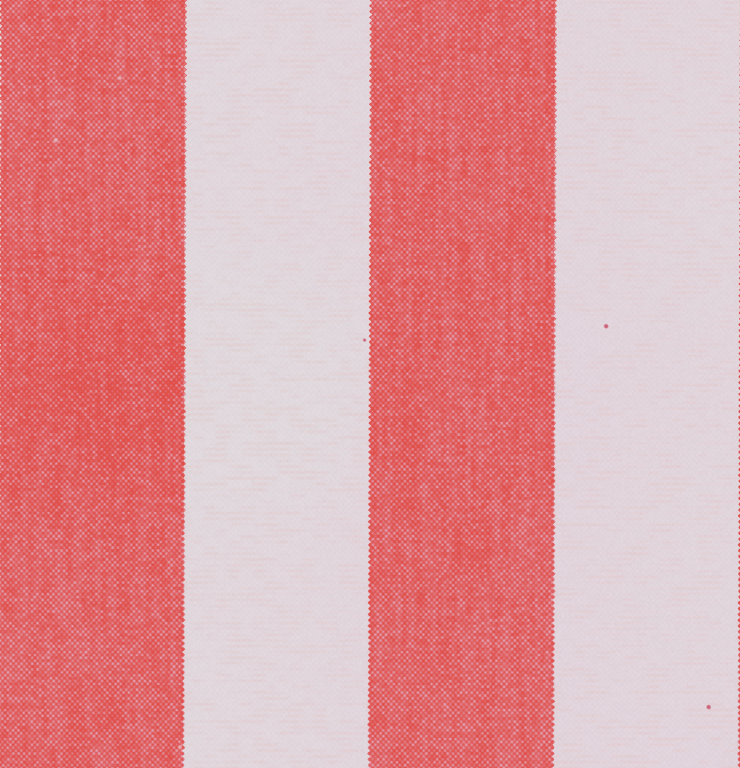
Reproduce this texture procedurally as a WebGL 1 fragment shader.

```glsl
precision highp float;
// Woven cotton with two pairs of broad red and off-white vertical stripes.
// A staggered grid of thread crossings lightens the red, tints the white and
// scallops the stripe edges; noise adds slubs, soft fading and stray specks.

uniform vec2 u_resolution;

const float PI = 3.14159265;

float hash(vec2 p) {
  vec3 q = fract(vec3(p.xyx) * 0.1031);
  q += dot(q, q.yzx + 33.33);
  return fract((q.x + q.y) * q.z);
}

float noise(vec2 p) {
  vec2 i = floor(p), f = fract(p);
  f = f * f * (3.0 - 2.0 * f);
  return mix(mix(hash(i), hash(i + vec2(1.0, 0.0)), f.x),
             mix(hash(i + vec2(0.0, 1.0)), hash(i + 1.0), f.x), f.y);
}

void main() {
  vec2 uv = gl_FragCoord.xy / u_resolution;
  float pixel = 1.0 / u_resolution.x;

  // Staggered thread crossings, each with its own brightness
  vec2 thread = uv * vec2(138.0, 265.0);
  thread.x += 0.15 * (noise(uv * vec2(9.0, 30.0)) - 0.5);
  float row = floor(thread.y + 0.5);
  float column = floor(thread.x + 0.5 * mod(row, 2.0) + 0.5);
  float crossing = 0.5 + 0.5 * cos(2.0 * PI * thread.x) * cos(PI * thread.y);
  float knot = hash(vec2(column, row) + 7.0);

  // Uneven yarn and broad fading
  float slub = noise(uv * vec2(150.0, 14.0)) - 0.5;
  float weft = noise(uv * vec2(28.0, 265.0) + 40.0) - 0.5;
  float grain = noise(uv * vec2(420.0, 430.0) + 11.0) - 0.5;
  float fade = noise(uv * vec2(3.0, 4.0) + 3.0) - 0.5;

  // Red stripes: deep thread showing pale crossings
  float pale = 0.03 + 0.92 * pow(crossing, 1.6) * mix(0.4, 1.3, knot);
  pale += 0.22 * slub + 0.12 * weft + 0.22 * grain + 0.14 * fade;
  pale += 0.10 * (abs(uv.y - 0.5) - 0.25);
  vec3 red = mix(vec3(0.88, 0.31, 0.29), vec3(0.88, 0.59, 0.65),
                 clamp(pale, 0.0, 1.1));

  // White stripes: faint broken pink rows, rosier towards the right
  float blush = 0.5 + 0.5 * cos(PI * thread.y + 0.6 * slub);
  blush *= smoothstep(0.25, 0.9, noise(uv * vec2(60.0, 130.0) + 21.0));
  vec3 white = mix(vec3(0.878, 0.848, 0.865), vec3(0.885, 0.825, 0.86),
                   clamp(0.9 * uv.x - 0.15 + 0.9 * fade, 0.0, 1.0));
  white = mix(white, vec3(0.89, 0.77, 0.77), 0.38 * blush);
  white += 0.018 * grain + 0.012 * (crossing - 0.5);

  // Stripe layout, leaning slightly, with scalloped edges
  float stripe = (uv.x - 0.001 + 0.003 * (1.0 - uv.y)) / 0.25;
  float edge = 0.25 * (abs(mod(stripe + 0.5, 2.0) - 1.0) - 0.5);
  edge += 0.0014 * cos(PI * thread.y) + 0.001 * weft;
  float isWhite = smoothstep(-0.8 * pixel, 0.8 * pixel, edge);
  vec3 color = mix(red, white, isWhite);

  // Stray fibres: red specks on white, pale specks on red
  for (int i = 0; i < 6; i++) {
    float k = float(i);
    vec2 spot = vec2(hash(vec2(k, 3.7)), hash(vec2(k, 9.2)));
    vec2 offset = (uv - spot) * vec2(1.0, u_resolution.y / u_resolution.x);
    float size = mix(0.0018, 0.0032, hash(vec2(k, 5.1)));
    float speck = 1.0 - smoothstep(size - pixel, size + pixel, length(offset));
    vec3 fibre = mix(vec3(0.89, 0.74, 0.77), vec3(0.78, 0.28, 0.38), isWhite);
    color = mix(color, fibre, 0.8 * speck);
  }

  gl_FragColor = vec4(clamp(color, 0.0, 1.0), 1.0);
}
```
